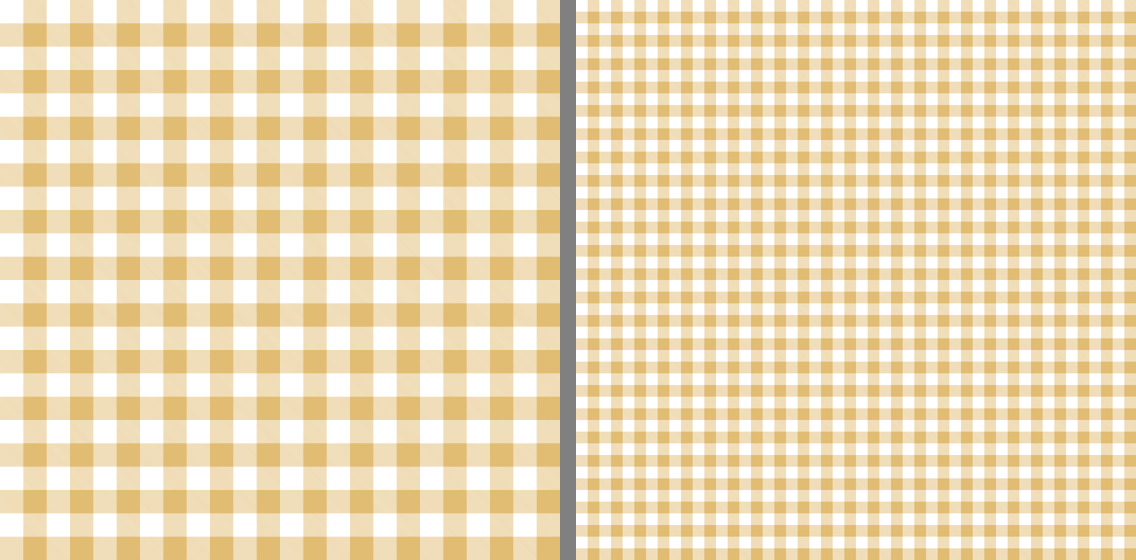
Left, the tile; right, the same tile 2 across and 2 down.
This pattern is drawn by a Shadertoy shader. Its source:

```glsl
// Gingham cloth: equal vertical and horizontal bands of gold thread on white.
// Each band tints the cloth by half, so crossings reach the full gold.
// Faint diagonal twill streaks vary from square to square.

const float REPEATS = 12.0;                    // checks across and down
const float BAND_WIDTH = 0.5;                  // share of one repeat
const vec2 BAND_CENTER = vec2(0.75, 0.25);     // place of the bands in a repeat
const vec3 WHITE = vec3(1.0);
const vec3 GOLD = vec3(0.882, 0.737, 0.451);
const float STREAK_COUNT = 3.5;                // streaks per square side
const float STREAK_LIGHT = 0.035;              // tint change in half-tone squares
const float STREAK_DARK = 0.012;               // tint change at crossings

float hash(vec2 p) {
    return fract(sin(dot(p, vec2(127.1, 311.7))) * 43758.5453);
}

// Smooth one-dimensional noise with its own sequence for each seed, -0.5 to 0.5
float streakNoise(float x, float seed) {
    float i = floor(x);
    float f = smoothstep(0.0, 1.0, x - i);
    return mix(hash(vec2(i, seed)), hash(vec2(i + 1.0, seed)), f) - 0.5;
}

// Coverage of the vertical (x) and horizontal (y) bands, smoothed over a pixel
vec2 bandCoverage(vec2 p, vec2 pixel) {
    vec2 fromCenter = abs(fract(p - BAND_CENTER + 0.5) - 0.5);
    return clamp((0.5 * BAND_WIDTH - fromCenter) / pixel + 0.5, 0.0, 1.0);
}

void mainImage(out vec4 fragColor, in vec2 fragCoord) {
    vec2 p = fragCoord / iResolution.xy * REPEATS;
    vec2 bands = bandCoverage(p, REPEATS / iResolution.xy);
    float tint = 0.5 * (bands.x + bands.y);

    // Twill streaks falling to the right, wrapped with the grid of squares
    vec2 grid = p / BAND_WIDTH;
    vec2 square = mod(floor(grid), REPEATS / BAND_WIDTH);
    vec2 local = fract(grid);
    float streak = streakNoise((local.x + local.y) * STREAK_COUNT, hash(square) * 37.0);
    float crossing = bands.x * bands.y;
    float single = bands.x + bands.y - 2.0 * crossing;
    tint += streak * (STREAK_LIGHT * single + STREAK_DARK * crossing);

    fragColor = vec4(mix(WHITE, GOLD, tint), 1.0);
}
```
